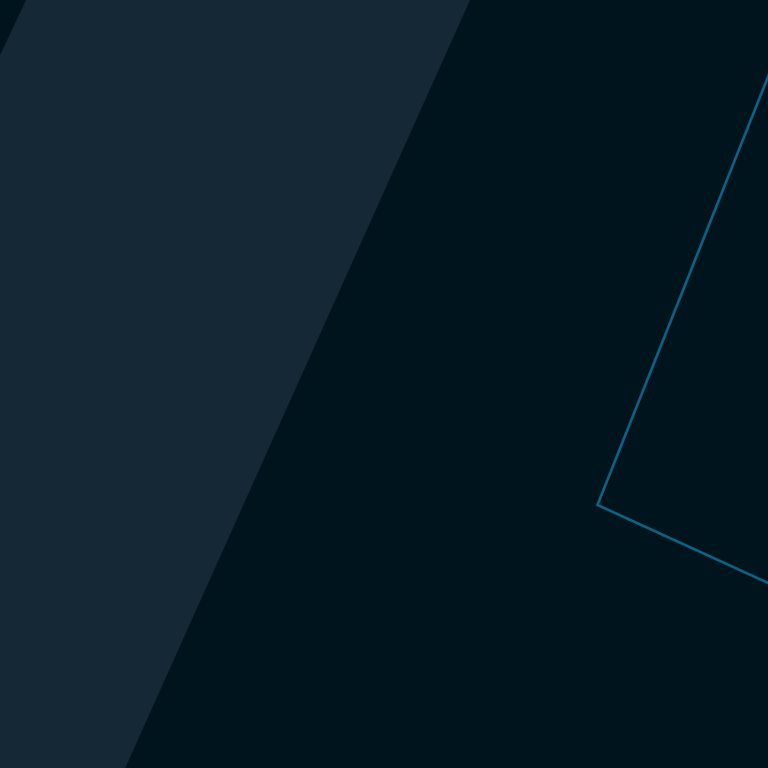
A three.js fragment shader for this background:

```glsl
// A flat dark navy background with a wide slanted slate band on the left
// and a thin teal corner outline on the right. Every edge comes from the
// signed distance to a straight line.

varying vec2 vUv;

const vec3 NAVY  = vec3(0.0, 0.078, 0.118);
const vec3 SLATE = vec3(0.078, 0.161, 0.208);
const vec3 TEAL  = vec3(0.055, 0.385, 0.51);

const float SOFTNESS = 0.001;

// Signed distance to the line from a to b, positive on its right side
float lineSide(vec2 p, vec2 a, vec2 b) {
  vec2 dir = normalize(b - a);
  return dot(p - a, vec2(dir.y, -dir.x));
}

// Smooth coverage of the region where the distance is positive
float fill(float dist, float softness) {
  return smoothstep(-softness, softness, dist);
}

// Area between two slanted edges
float bandDistance(vec2 p) {
  float leftEdge = lineSide(p, vec2(0.0, 0.928), vec2(0.034, 1.0));
  float rightEdge = lineSide(p, vec2(0.163, 0.0), vec2(0.612, 1.0));
  return min(leftEdge, -rightEdge);
}

// Wedge opening to the right of a corner, bounded by two rays
float wedgeDistance(vec2 p, vec2 corner, vec2 upper, vec2 lower) {
  return min(lineSide(p, corner, upper), -lineSide(p, corner, lower));
}

void main() {
  vec3 color = mix(NAVY, SLATE, fill(bandDistance(vUv), SOFTNESS));

  // Thin outline around the wedge
  float wedge = wedgeDistance(vUv, vec2(0.778, 0.3425), vec2(1.0, 0.9), vec2(1.0, 0.241));
  float halfWidth = 0.0017;
  color = mix(color, TEAL, fill(halfWidth - abs(wedge), SOFTNESS));

  gl_FragColor = vec4(color, 1.0);
}
```
